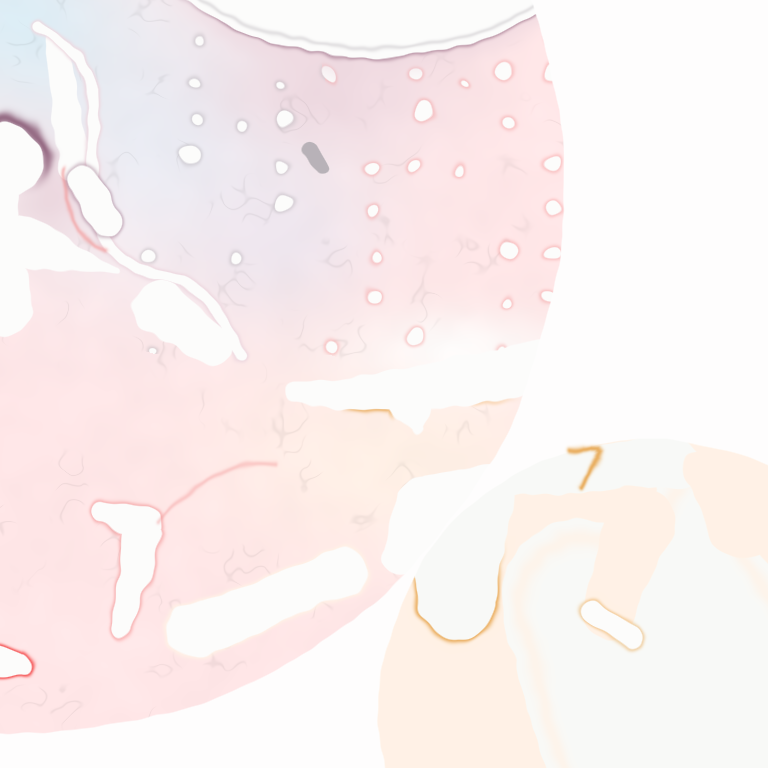
This background is drawn by a Shadertoy shader. Its source:

```glsl
// Pale marbled ink: a large rose disc and a small peach disc on white paper.
// Soft washes tint them; noise-bent capsules and curves form pools and strands.
const vec3 PAPER = vec3(.996, .994, .994), WHITE = vec3(.988, .988, .985);
const vec3 PEARL = vec3(.974, .977, .968), ROSE = vec3(1, .902, .906);
const vec3 PEACH = vec3(1, .947, .9), SKY = vec3(.85, .93, .965);
const vec3 MIST = vec3(.91, .93, .962), LILAC = vec3(.93, .9, .935);
const vec3 MAUVE = vec3(.93, .845, .875), PLUM = vec3(.48, .27, .39);
const vec3 CORAL = vec3(.95, .6, .6), RED = vec3(.95, .2, .2);
const vec3 AMBER = vec3(.9, .62, .25), GREY = vec3(.72, .7, .72);
const vec3 BIG_DISC = vec3(.025, .753, .709), LOW_DISC = vec3(.846, .076, .353);
const float BEND = .014, FRAY = .007, BUBBLE_CELL = .058;

vec2 hash2(vec2 p) {
    vec3 q = fract(p.xyx * vec3(.1031, .103, .0973));
    q += dot(q, q.yzx + 33.33);
    return fract((q.xx + q.yz) * q.zy);
}
// Gradient noise, summed over the four cell corners
float noise(vec2 p) {
    vec2 i = floor(p), f = p - i, u = f * f * (3. - 2. * f);
    float sum = 0.;
    for (int k = 0; k < 4; k++) {
        vec2 o = vec2(k % 2, k / 2), w = mix(1. - u, u, o);
        sum += w.x * w.y * dot(hash2(i + o) * 2. - 1., f - o);
    }
    return sum;
}
vec2 noise2(vec2 p) { return vec2(noise(p), noise(p + 37.)); }

// Tapered capsule: two circles, each x, y, radius
float cap(vec2 p, float ax, float ay, float ar, float bx, float by, float br) {
    vec2 a = vec2(ax, ay), d = vec2(bx, by) - a;
    float h = clamp(dot(p - a, d) / dot(d, d), 0., 1.);
    return length(p - a - d * h) - mix(ar, br, h);
}
// Quadratic curve, walked in short segments
float curve(vec2 p, float ax, float ay, float bx, float by, float cx, float cy) {
    float d = 1.;
    vec2 a = vec2(ax, ay), b = vec2(bx, by), c = vec2(cx, cy), last = a;
    for (int i = 1; i < 9; i++) {
        float t = float(i) / 8.;
        vec2 next = mix(mix(a, b, t), mix(b, c, t), t);
        d = min(d, cap(p, last.x, last.y, 0., next.x, next.y, 0.));
        last = next;
    }
    return d;
}
float cover(float d) { return clamp(.5 - d * iResolution.y * .7, 0., 1.); }
void fill(inout vec3 col, float d, vec3 c) { col = mix(col, c, cover(d)); }
void stain(inout vec3 col, float d, float w, vec3 c, float k) {
    col = mix(col, c, k * exp(-d * d / (w * w)));
}
void wash(inout vec3 col, vec2 p, float x, float y, float w, float h, vec3 c) {
    stain(col, length((p - vec2(x, y)) / vec2(w, h)), 1., c, .9);
}
void pool(inout vec3 col, float d, vec3 rim, float k) {
    stain(col, d, .0035, rim, k);
    fill(col, d, WHITE);
}
vec3 roseDisc(vec2 q) {
    vec3 col = ROSE;
    wash(col, q, .22, .82, .23, .2, MIST);
    wash(col, q, .02, .98, .15, .13, SKY);
    wash(col, q, .36, .69, .11, .1, LILAC);
    wash(col, q, .43, .88, .15, .07, MAUVE);
    wash(col, q, .07, .75, .05, .06, MAUVE);
    wash(col, q, .53, .4, .23, .13, PEACH);
    wash(col, q, .6, .54, .15, .05, WHITE);
    col += .018 * noise(q * 9.) + .012 * noise(q * 28.);
    stain(col, noise(q * 38.), .035, col * .95, smoothstep(.12, .3, noise(q * 17.)));
    // Scattered bubbles
    vec2 id = floor(q / BUBBLE_CELL), h = hash2(id + 7.);
    float d = length(q - (id + .3 + .4 * h) * BUBBLE_CELL) - mix(.004, .012, h.y);
    if (h.x < .42 && q.y > .54 && q.x > .16) pool(col, d, q.x < .42 ? GREY : CORAL, .4);
    // Top pool with a plum lip
    float lip = smoothstep(.2, .3, q.x);
    d = .922 + 1.3 * (q.x - .485) * (q.x - .485) - q.y;
    stain(col, max(d, 0.), .025, MAUVE, .65 * lip);
    pool(col, d, PLUM, .4 * lip);
    stain(col, d + .012, .003, GREY, .35);
    // Left channel and ribbon
    fill(col, cap(q, .07, .95, .015, .094, .79, .024), WHITE);
    d = min(curve(q, .05, .97, .14, .93, .12, .8), curve(q, .12, .8, .11, .67, .2, .645));
    d = min(d, curve(q, .2, .645, .28, .635, .315, .535));
    pool(col, d - .007, MAUVE, .8);
    stain(col, curve(q, .08, .78, .08, .7, .14, .675), .003, CORAL, .6);
    // Left hollow with a dark upper rim
    d = min(length(q - vec2(0, .79)) - .05, cap(q, 0., .75, .022, 0., .6, .04));
    stain(col, d - .005, .008, PLUM, .75 * smoothstep(.74, .81, q.y));
    fill(col, min(d, cap(q, .03, .685, .035, .15, .65, .004)), WHITE);
    // Round pools, stalk and red-rimmed spot
    pool(col, cap(q, .105, .765, .02, .14, .715, .022), PLUM, .3);
    fill(col, cap(q, .205, .6, .036, .28, .548, .026), WHITE);
    d = cap(q, .132, .332, .015, .19, .317, .024);
    pool(col, min(d, cap(q, .185, .305, .028, .165, .18, .012)), CORAL, .6);
    pool(col, cap(q, -.01, .14, .025, .03, .138, .014), RED, .75);
    // Ragged gap, its drip, and the opening between discs
    d = min(cap(q, .385, .49, .014, .53, .49, .028), cap(q, .53, .49, .028, .71, .52, .033));
    d = min(d, cap(q, .535, .475, .03, .545, .44, .007));
    pool(col, d, AMBER, smoothstep(.49, .45, q.y) * smoothstep(0., .3, noise(q * 14.)));
    d = cap(q, .57, .355, .03, .72, .37, .035);
    fill(col, min(d, cap(q, .56, .33, .05, .52, .27, .02)), WHITE);
    // Pale lens, vein and grey seed
    pool(col, cap(q, .255, .18, .036, .45, .255, .03), PEACH, .8);
    stain(col, curve(q, .21, .32, .26, .39, .36, .395), .003, CORAL, .4);
    fill(col, cap(q, .405, .807, .012, .42, .783, .008), GREY);
    return col;
}
vec3 peachDisc(vec2 q) {
    vec3 col = PEACH;
    // Pearl heart, upper patch, islands and hole
    float d = min(cap(q, .9, .03, .21, .76, .21, .11), cap(q, .9, .1, .2, .9, .36, .045));
    fill(col, d, PEARL);
    stain(col, d + .025, .012, PEACH, .7);
    d = cap(q, .59, .22, .052, .6, .34, .07);
    stain(col, d, .004, AMBER, .75 * smoothstep(.3, .22, q.y));
    fill(col, min(d, cap(q, .66, .38, .03, .88, .4, .035)), PEARL);
    d = min(cap(q, .79, .2, .032, .83, .32, .045), cap(q, .92, .39, .03, .97, .33, .055));
    fill(col, d, PEACH);
    pool(col, cap(q, .77, .205, .014, .82, .172, .014), AMBER, .4);
    return col;
}
void mainImage(out vec4 fragColor, in vec2 fragCoord) {
    vec2 p = fragCoord / iResolution.xy;
    vec2 q = p + BEND * noise2(p * 8.) + FRAY * noise2(p * 42.), s = mix(p, q, .4);
    vec3 col = PAPER;
    fill(col, length(s - BIG_DISC.xy) - BIG_DISC.z, roseDisc(q));
    fill(col, length(s - LOW_DISC.xy) - LOW_DISC.z, peachDisc(q));
    // Amber curl on the seam
    stain(col, curve(q, .74, .418, .81, .435, .755, .365), .004, AMBER, .8);
    fragColor = vec4(clamp(col, 0., 1.), 1);
}
```
